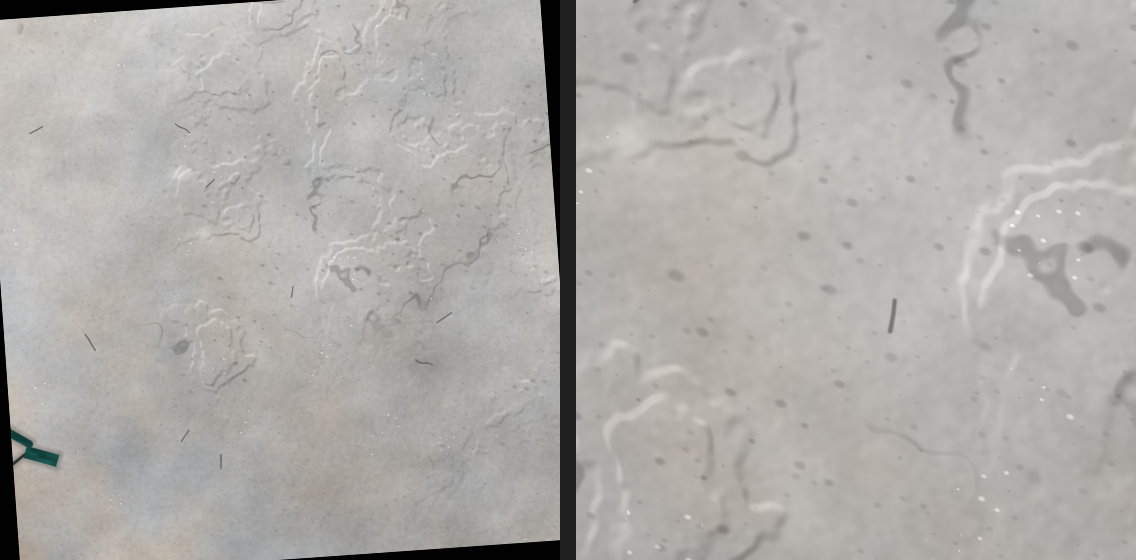
Left, the full canvas; right, a detail of the centre.
Give the GLSL for this texture, as a three.js fragment shader.

```glsl
// A worn concrete floor, slightly turned on black, with a small green clip.
// Layered noise forms a height field lit from the upper left; flaking ledges,
// broken cracks, pits, straws and pale scuffs are laid over a soft gradient.
varying vec2 vUv;

float hash(vec2 p) {
  return fract(sin(dot(p, vec2(127.1, 311.7))) * 43758.5453);
}

mat2 rotation(float a) {
  return mat2(cos(a), sin(a), -sin(a), cos(a));
}

float noise(vec2 p) {
  vec2 i = floor(p), f = fract(p);
  f = f * f * (3.0 - 2.0 * f);
  return mix(mix(hash(i), hash(i + vec2(1.0, 0.0)), f.x),
             mix(hash(i + vec2(0.0, 1.0)), hash(i + 1.0), f.x), f.y);
}

float fbm(vec2 p) {
  float sum = 0.0, amp = 0.5;
  for (int i = 0; i < 5; i++) {
    sum += amp * noise(p);
    p = rotation(0.65) * p * 2.03 + 17.3;
    amp *= 0.5;
  }
  return sum;
}

float segment(vec2 p, vec2 a, vec2 b) {
  vec2 d = b - a;
  return length(p - a - d * clamp(dot(p - a, d) / dot(d, d), 0.0, 1.0));
}

float box(vec2 p, vec2 halfSize) {
  vec2 d = abs(p) - halfSize;
  return length(max(d, 0.0)) + min(max(d.x, d.y), 0.0);
}

// How strongly the surface flakes: patchy, and worst above the middle
float wear(vec2 p) {
  float middle = exp(-7.0 * dot(p - vec2(0.57, 0.64), p - vec2(0.57, 0.64)));
  return smoothstep(0.42, 0.85, fbm(p * 5.0 + 3.0) + 0.32 * middle);
}

float height(vec2 p) {
  float ledge = fbm(p * 8.0 + 41.0);
  float flakes = smoothstep(0.47, 0.52, ledge) + smoothstep(0.58, 0.62, ledge);
  return 0.5 * fbm(p * 24.0) + 0.55 * wear(p) * flakes;
}

// Small dark hollows, at most one per grid cell
float pits(vec2 p, float cells) {
  vec2 q = rotation(0.4) * p * cells;
  vec2 id = floor(q);
  vec2 centre = 0.3 + 0.4 * vec2(hash(id), hash(id + 7.7));
  vec2 d = (fract(q) - centre) * vec2(1.0, 1.5);
  float radius = 0.28 * hash(id + 3.1);
  return step(0.62, hash(id + 9.4)) * (1.0 - smoothstep(radius * 0.3, radius + 0.02, length(d)));
}

void main() {
  vec2 p = vUv;
  float worn = wear(p);

  // Broad light falloff and cloudy stains
  float tone = 0.697 + 0.115 * (p.y - 0.5) - 0.065 * (p.x - 0.5);
  tone += 0.17 * (fbm(p * 4.0 + 9.0) - 0.48) + 0.10 * (fbm(p * 17.0 + 5.0) - 0.48);
  tone += 0.035 * (noise(rotation(0.5) * p * 190.0) - 0.5);

  // Relief lit from the upper left
  float relief = height(p) - height(p + 0.004 * vec2(-0.6, 0.8));
  tone += clamp(0.27 * relief, -0.14, 0.09);

  // Pits and broken hairline cracks
  tone -= 0.07 * pits(p, 38.0) * (0.4 + worn) + 0.05 * pits(p + 0.37, 75.0);
  float crack = abs(fbm(p * 4.5 + 23.0) - 0.5);
  float broken = smoothstep(0.5, 0.62, noise(p * 13.0 + 2.0));
  tone -= 0.13 * (1.0 - smoothstep(0.002, 0.011, crack)) * broken * worn;

  // Pale scuffs and tiny bright chips
  float ragged = 0.02 * (fbm(p * 30.0) - 0.48);
  tone += 0.07 * (1.0 - smoothstep(0.0, 0.022, length(p - vec2(0.365, 0.58)) + ragged));
  tone += 0.06 * (1.0 - smoothstep(0.008, 0.026, length((p - vec2(0.323, 0.69)) * vec2(0.9, 1.5)) + ragged));
  tone += 0.16 * pits(p + 0.71, 90.0) * step(0.95, hash(floor(p * 22.0)));

  // Warm and cool tints, strongest near the lower left
  float corner = exp(-5.0 * dot(p, p));
  float warmth = 0.012 + (0.05 + 0.16 * corner) * (fbm(p * 7.0 + 60.0) - 0.48);
  vec3 color = tone + warmth * vec3(0.7, 0.0, -0.8);

  // Scattered straws
  for (int i = 0; i < 9; i++) {
    vec2 seed = vec2(float(i), 4.0);
    vec2 at = vec2(hash(seed), hash(seed + 1.7)) * 0.9 + 0.05;
    float a = 6.283 * hash(seed + 5.3);
    vec2 arm = (0.006 + 0.014 * hash(seed + 8.1)) * vec2(cos(a), sin(a));
    float straw = segment(p + 0.004 * (noise(p * 60.0) - 0.5), at - arm, at + arm);
    color = mix(color, vec3(0.34, 0.32, 0.31), 0.65 * (1.0 - smoothstep(0.0004, 0.0022, straw)));
  }

  // Green clip with a dark wire and soft shadow
  vec2 q = rotation(0.27) * (p - vec2(0.074, 0.185));
  float clip = min(box(q, vec2(0.030, 0.011)), segment(p, vec2(0.015, 0.228), vec2(0.052, 0.207)) - 0.007);
  float wire = segment(p, vec2(0.024, 0.172), vec2(0.05, 0.193)) - 0.002;
  color *= 1.0 - 0.2 * (1.0 - smoothstep(0.0, 0.012, min(clip, wire)));
  color = mix(color, vec3(0.17, 0.19, 0.20), 1.0 - smoothstep(-0.001, 0.002, wire));
  vec3 green = vec3(0.09, 0.29, 0.27) * (0.75 + 0.5 * noise(q * vec2(70.0, 160.0)));
  color = mix(color, green, 1.0 - smoothstep(-0.0015, 0.0015, clip));

  // Turned square slab on black
  float slab = box(rotation(-0.07) * (p - 0.5), vec2(0.4985));
  color = mix(color, vec3(0.005), smoothstep(-0.001, 0.001, slab));
  gl_FragColor = vec4(color, 1.0);
}
```
